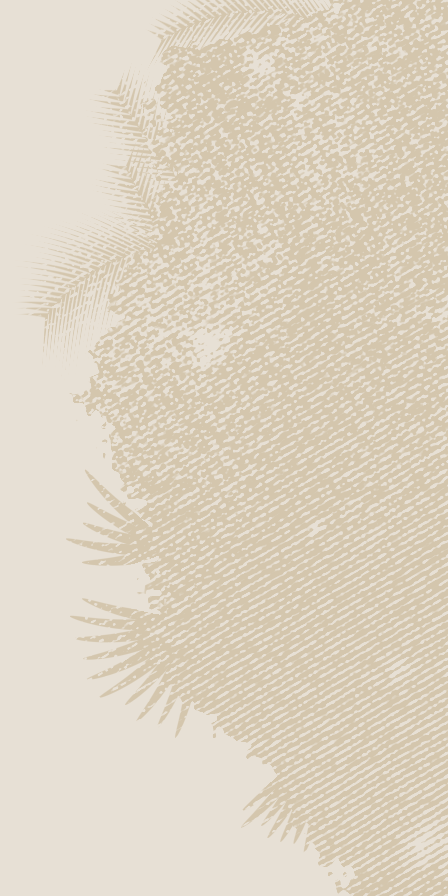
Write a Shadertoy shader that draws this background.

```glsl
// Pale botanical silhouette: a leafy mass fills the right side of plain paper,
// fringed with palm fronds and fans. A broken diagonal engraving cuts the ink;
// it turns to fine stipple towards the upper left.
#define PAPER vec3(0.907, 0.878, 0.834)
#define INK vec3(0.830, 0.777, 0.680)
#define HATCH_ANGLE 0.53
#define HATCH_COUNT 66.0
#define LINE_CUT 0.69
#define GRAIN_CUT 0.56
#define GRAIN_SCALE vec2(150.0, 175.0)
#define EDGE_ROUGHNESS 0.09
#define LEAF_SWEEP 0.9

const float PI = 3.14159;

// Left limit of the mass, from bottom to top in steps of 1/8 width
const float EDGE[17] = float[17](0.78, 0.72, 0.63, 0.47, 0.38, 0.33, 0.32, 0.30, 0.24,
                                 0.19, 0.22, 0.26, 0.33, 0.34, 0.35, 0.39, 0.78);

// Thin places in the foliage: centre and radius
const vec3 GAPS[7] = vec3[7](vec3(0.66, 1.78, 0.035), vec3(0.70, 0.81, 0.035),
                             vec3(0.90, 0.50, 0.035), vec3(0.99, 1.30, 0.035),
                             vec3(0.95, 0.12, 0.080), vec3(0.58, 1.86, 0.065),
                             vec3(0.46, 1.22, 0.060));

float hash(vec2 p) {
    return fract(sin(dot(p, vec2(127.1, 311.7))) * 43758.5453);
}

float noise(vec2 p) {
    vec2 i = floor(p), f = fract(p);
    f = f * f * (3.0 - 2.0 * f);
    return mix(mix(hash(i), hash(i + vec2(1, 0)), f.x),
               mix(hash(i + vec2(0, 1)), hash(i + vec2(1, 1)), f.x), f.y);
}

// Smooth coverage of a signed distance
float fill(float d) {
    float soft = 0.8 / iResolution.x;
    return smoothstep(soft, -soft, d);
}

// Foliage body with a clustered outline
float foliage(vec2 p) {
    float k = clamp(p.y * 8.0, 0.0, 15.999);
    int i = int(k);
    float edge = mix(EDGE[i], EDGE[i + 1], smoothstep(0.0, 1.0, fract(k)));
    float ragged = 0.5 * noise(p * 18.0) + 0.5 * noise(p * 65.0) - 0.5;
    return fill(edge - p.x + ragged * EDGE_ROUGHNESS * 1.6);
}

// Feathered frond: swept leaflets repeated along a bowed rib
float frond(vec2 p, vec2 base, vec2 tip, float bend, float reach, float count) {
    float span = length(tip - base);
    vec2 dir = (tip - base) / span, d = p - base;
    float s = dot(d, dir) / span;
    float side = dot(d, vec2(-dir.y, dir.x)) - bend * 4.0 * s * (1.0 - s);
    float root = s - LEAF_SWEEP * abs(side) / span;
    if (root < 0.0 || root > 1.0) return 0.0;
    float vary = 0.7 + 0.3 * hash(vec2(floor(root * count), sign(side)));
    float size = reach * vary * sqrt(sin(PI * (0.12 + 0.83 * root)));
    float taper = 1.0 - abs(side) / size;
    float leaf = (abs(fract(root * count) - 0.5) - 0.40 * taper) * span / count;
    return max(fill(leaf * 0.75), fill(abs(side) - 0.0015));
}

// Fan of pointed, slightly curved blades between two angles
float fan(vec2 p, vec2 centre, float from, float to, float radius, float count) {
    vec2 d = p - centre;
    float r = length(d);
    float angle = mod(atan(d.y, d.x), 2.0 * PI) + 0.25 * r / radius - 0.2;
    float turn = (angle - from) / (to - from);
    if (turn < 0.0 || turn > 1.0) return 0.0;
    float size = radius * (0.78 + 0.22 * hash(vec2(floor(turn * count), count)));
    float across = abs(fract(turn * count) - 0.5) * r * (to - from) / count;
    float width = 0.017 * sqrt(max(0.0, 1.0 - r / size)) * smoothstep(0.0, 0.5, r / size);
    return fill(across - width) * step(r, size);
}

float fringe(vec2 p) {
    float f = frond(p, vec2(0.78, 1.92), vec2(0.36, 1.91), -0.06, 0.085, 28.0);
    f = max(f, frond(p, vec2(0.42, 1.58), vec2(0.26, 1.80), 0.01, 0.08, 17.0));
    f = max(f, frond(p, vec2(0.42, 1.42), vec2(0.28, 1.63), 0.01, 0.08, 16.0));
    f = max(f, frond(p, vec2(0.44, 1.45), vec2(0.10, 1.29), -0.05, 0.12, 28.0));
    f = max(f, fan(p, vec2(0.40, 0.78), 2.4, 3.4, 0.28, 5.0));
    f = max(f, fan(p, vec2(0.43, 0.62), 2.9, 4.7, 0.28, 10.0));
    f = max(f, fan(p, vec2(0.71, 0.37), 3.9, 4.9, 0.31, 9.0));
    return max(f, fan(p, vec2(0.95, 0.02), 0.9, 2.3, 0.13, 3.0));
}

// How far the ink is worn away around the thin places
float wear(vec2 p) {
    float worn = 0.0;
    vec2 warped = p + 0.05 * (vec2(noise(p * 35.0), noise(p * 35.0 + 9.0)) - 0.5);
    for (int g = 0; g < 7; g++)
        worn = max(worn, 1.0 - length(warped - GAPS[g].xy) / GAPS[g].z);
    return worn;
}

// Amount of ink left between the engraved lines and specks
float engraving(vec2 p, float bonus) {
    float c = cos(HATCH_ANGLE), s = sin(HATCH_ANGLE);
    vec2 q = vec2(dot(p, vec2(c, s)), dot(p, vec2(-s, c)));
    float line = 0.5 + 0.5 * cos(2.0 * PI * (q.y * HATCH_COUNT + 0.3 * noise(p * 8.0)));
    float grain = noise(q * GRAIN_SCALE);
    float patches = noise(p * 6.0) - 0.5;
    float rough = smoothstep(0.3, 1.4, p.y - 0.7 * (p.x - 0.5) + 0.5 * patches);
    rough = mix(0.36, 0.68, rough);
    float cut = (1.0 - rough) * (line - LINE_CUT) + 1.4 * rough * (grain - GRAIN_CUT);
    // Paler band of stipple on the upper left, then worn openings
    cut += 0.11 * smoothstep(0.42, 0.0, length((p - vec2(0.36, 1.33)) * vec2(1.0, 0.9)));
    cut += 0.08 * patches + 0.55 * wear(p) - 0.025;
    float soft = 60.0 / iResolution.x;
    return smoothstep(soft, -soft, cut - bonus);
}

void mainImage(out vec4 fragColor, in vec2 fragCoord) {
    vec2 p = fragCoord / iResolution.x;
    float body = foliage(p);
    float ink = max(body, fringe(p)) * engraving(p, 0.12 * (1.0 - body));
    fragColor = vec4(mix(PAPER, INK, ink), 1.0);
}
```
